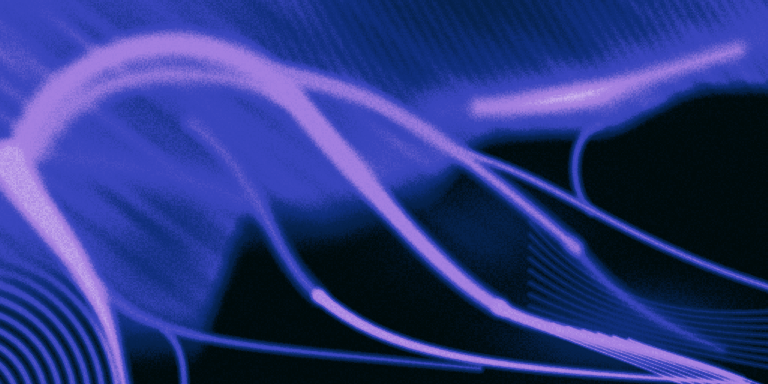
This background is drawn by a Shadertoy shader. Its source:

```glsl
// Glowing violet ribbons sweeping over a deep blue haze and black hollows.
// A single tone field is built from soft blobs and Bezier strands, textured
// with fine streaks and grain, then coloured through one night-blue ramp.

float hash(vec2 p) {
    p = fract(p * vec2(.1031, .1137));
    p += dot(p, p.yx + 33.33);
    return fract((p.x + p.y) * p.x * 91.7);
}

float noise(vec2 p) {
    vec2 i = floor(p), f = fract(p);
    f = f * f * (3. - 2. * f);
    return mix(mix(hash(i), hash(i + vec2(1, 0)), f.x),
               mix(hash(i + vec2(0, 1)), hash(i + vec2(1)), f.x), f.y);
}

float blob(vec2 p, vec2 centre, vec2 radius) {
    vec2 q = (p - centre) / radius;
    return exp(-dot(q, q));
}

vec2 bezier(vec2 a, vec2 b, vec2 c, vec2 d, float t) {
    vec2 m = mix(b, c, t);
    return mix(mix(mix(a, b, t), m, t), mix(m, mix(c, d, t), t), t);
}

// Lifts the tone along a cubic curve; shape = start width, end width, blur, level
void strand(inout float tone, vec2 p, vec2 a, vec2 b, vec2 c, vec2 d, vec4 shape) {
    const float steps = 18.;
    float nearest = 9., along = 0.;
    vec2 from = a;
    for (float i = 0.; i < steps; i++) {
        vec2 to = bezier(a, b, c, d, (i + 1.) / steps);
        vec2 line = to - from;
        float h = clamp(dot(p - from, line) / dot(line, line), 0., 1.);
        float dist = length(p - from - line * h);
        if (dist < nearest) {
            nearest = dist;
            along = (i + h) / steps;
        }
        from = to;
    }
    float width = mix(shape.x, shape.y, along);
    float mask = 1. - smoothstep(width - shape.z, width + shape.z, nearest);
    tone = max(tone, mix(tone, shape.w, mask));
}

vec3 ramp(float t) {
    vec3 c = mix(vec3(0, .04, .045), vec3(.02, .13, .3), smoothstep(0., .2, t));
    c = mix(c, vec3(.06, .18, .49), smoothstep(.2, .4, t));
    c = mix(c, vec3(.22, .27, .74), smoothstep(.38, .58, t));
    c = mix(c, vec3(.64, .5, .88), smoothstep(.58, .85, t));
    return mix(c, vec3(.8, .71, .93), smoothstep(.85, 1., t));
}

void mainImage(out vec4 fragColor, in vec2 fragCoord) {
    vec2 p = fragCoord / iResolution.y;
    float x = p.x;

    // Blue haze above a stepped, soft lower edge
    float edge = .12 + .3 * smoothstep(.5, .66, x) + .09 * smoothstep(.8, 1.15, x)
               + .14 * smoothstep(1.1, 1.3, x) + .12 * smoothstep(1.55, 1.85, x);
    float soft = mix(.1, .03, smoothstep(.9, 1.4, x));
    float haze = .54 - .3 * blob(p, vec2(1.22, 1), vec2(.45, .22))
               - .12 * blob(p, vec2(.42, .34), vec2(.16))
               + .1 * blob(p, vec2(0, .85), vec2(.22, .3))
               + .08 * blob(p, vec2(1.03, .6), vec2(.15, .08));
    float tone = mix(.02, haze, smoothstep(edge - soft, edge + soft, p.y));
    tone += .3 * blob(p, vec2(1.62, .14), vec2(.24, .1))
          + .14 * blob(p, vec2(1.25, .4), vec2(.22, .13));

    // Fine diagonal fibres
    vec2 fibre = vec2(x * .8 - p.y * .6, x * .6 + p.y * .8);
    tone *= .86 + .28 * noise(fibre * vec2(3, 32));
    float hatch = sin(240. * (x * .86 + p.y * .5) + 3. * noise(p * 5.));
    tone += .025 * hatch * smoothstep(.65, .9, p.y) * smoothstep(.6, .9, x);

    // Curved ribs in the lower left
    float ribs = .5 + .5 * cos(length(p + vec2(.1, .06)) * 170.);
    float ribArea = (1. - smoothstep(.1, .36, p.y))
                  * (1. - smoothstep(-.02, .03, x - .325 + .35 * p.y));
    tone = mix(tone, mix(.1, .64, ribs), ribArea);

    // Blurred veils and the bright wing
    strand(tone, p, vec2(.1, .6), vec2(.3, .58), vec2(.5, .54), vec2(.64, .48), vec4(.03, .02, .06, .64));
    strand(tone, p, vec2(.56, .45), vec2(.58, .3), vec2(.5, .2), vec2(.36, .18), vec4(.02, .02, .04, .46));
    strand(tone, p, vec2(1.15, .71), vec2(1.45, .73), vec2(1.65, .8), vec2(1.98, .9), vec4(.05, .05, .07, .62));
    strand(tone, p, vec2(1.25, .72), vec2(1.45, .72), vec2(1.65, .79), vec2(1.92, .87), vec4(.02, .015, .035, .84));
    tone += .16 * blob(p, vec2(1.52, .74), vec2(.18, .045));

    // Faint blue threads and the pale fan at the lower right
    for (float f = 0.; f < 1.01; f += .142) {
        strand(tone, p, vec2(1.38, .42 - .22 * f), vec2(1.55, .22 - .08 * f),
               vec2(1.75, .17 - .08 * f), vec2(2.02, .19 - .15 * f), vec4(.003, .003, .009, .42));
        strand(tone, p, vec2(1.36 + .28 * f, .17 - .055 * f), vec2(1.5 + .25 * f, .1 - .03 * f),
               vec2(1.6 + .25 * f, .08 - .03 * f), vec2(1.8 + .2 * f, -.01), vec4(.004, .003, .006, .82));
    }

    // Thin strands
    strand(tone, p, vec2(1.2, .605), vec2(1.46, .53), vec2(1.61, .375), vec2(2.01, .25), vec4(.012, .009, .011, .72));
    strand(tone, p, vec2(1.56, .675), vec2(1.48, .65), vec2(1.48, .5), vec2(1.54, .45), vec4(.013, .01, .012, .62));
    strand(tone, p, vec2(.26, .26), vec2(.39, .1), vec2(.65, .1), vec2(1.25, .04), vec4(.015, .006, .012, .64));
    strand(tone, p, vec2(.43, .14), vec2(.47, .1), vec2(.48, .06), vec2(.48, -.02), vec4(.01, .01, .01, .64));
    strand(tone, p, vec2(1.49, .36), vec2(1.58, .25), vec2(1.68, .17), vec2(1.88, .09), vec4(.02, .006, .022, .6));
    strand(tone, p, vec2(.5, .68), vec2(.69, .53), vec2(.7, .34), vec2(.83, .23), vec4(.02, .018, .022, .67));
    strand(tone, p, vec2(.83, .23), vec2(1.03, .06), vec2(1.3, .04), vec2(1.95, 0), vec4(.018, .006, .011, .89));

    // Broad ribbons
    strand(tone, p, vec2(.09, .61), vec2(.21, .82), vec2(.47, .85), vec2(.72, .76), vec4(.035, .02, .035, .78));
    strand(tone, p, vec2(.05, .61), vec2(.16, .9), vec2(.52, .97), vec2(.74, .77), vec4(.035, .035, .03, .84));
    strand(tone, p, vec2(.74, .77), vec2(.885, .61), vec2(1.12, .3), vec2(1.3, .2), vec4(.034, .022, .018, .83));
    strand(tone, p, vec2(1.3, .2), vec2(1.41, .13), vec2(1.72, .1), vec2(1.93, .01), vec4(.02, .008, .013, .88));
    strand(tone, p, vec2(.68, .81), vec2(.96, .79), vec2(1.15, .65), vec2(1.5, .355), vec4(.028, .018, .02, .78));
    strand(tone, p, vec2(.02, .58), vec2(.13, .39), vec2(.27, .3), vec2(.325, -.02), vec4(.05, .012, .022, .92));

    // Film grain
    tone += .05 * (hash(floor(p * 256.)) - .5);
    fragColor = vec4(ramp(clamp(tone, 0., 1.)), 1);
}
```
